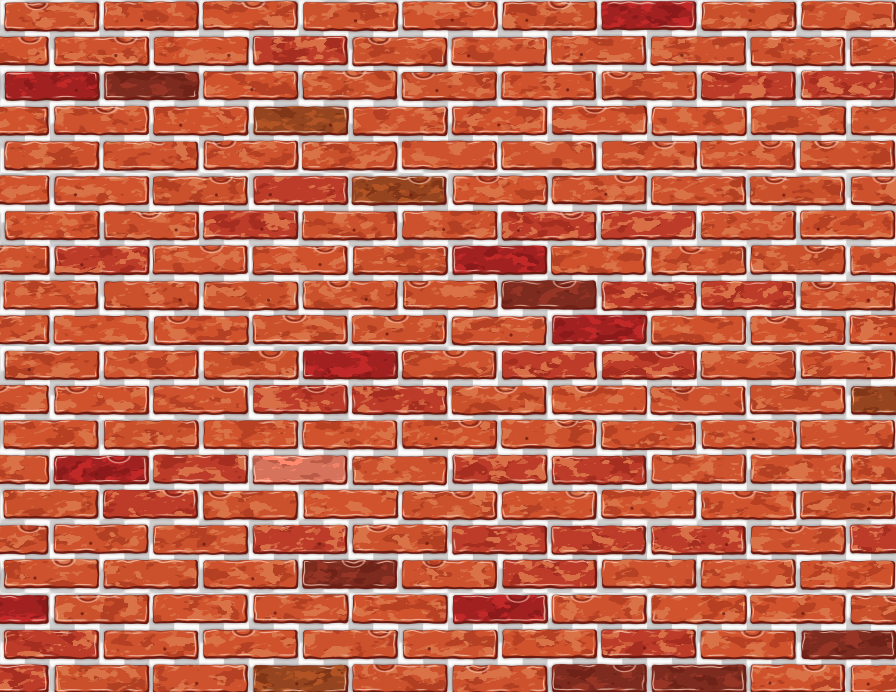
Write a Shadertoy shader that draws this texture.

```glsl
// Running-bond brick wall: glossy, posterized red bricks over a pale checkered ground.
// Each brick is a wobbly rounded box with a shaded rim, a broken highlight line,
// and noise patches; a hash per brick picks its tint, chips and pits.

const float COLUMNS = 9.0;
const float COURSES = 19.83;
const float BRICK_ASPECT = 2.85;               // cell width, in course heights
const vec2  GRID_SHIFT = vec2(-0.018, 0.035);
const vec2  HALF_SIZE = vec2(1.355, 0.412);    // brick half size, in course heights
const float CORNER = 0.09;
const vec2  CHECKS = vec2(36.0, 28.0);
const vec2  LIGHT_SHIFT = vec2(-0.022, 0.028);

const vec3 WHITE   = vec3(0.99, 0.985, 0.98);
const vec3 GREY    = vec3(0.81, 0.80, 0.80);
const vec3 CLAY    = vec3(0.78, 0.31, 0.17);
const vec3 OCHRE   = vec3(0.86, 0.46, 0.29);
const vec3 RED     = vec3(0.74, 0.23, 0.16);
const vec3 CRIMSON = vec3(0.63, 0.13, 0.13);
const vec3 MAROON  = vec3(0.49, 0.17, 0.12);
const vec3 BROWN   = vec3(0.58, 0.27, 0.12);
const vec3 PINK    = vec3(0.84, 0.45, 0.36);
const vec3 RIM     = vec3(0.42, 0.10, 0.07);
const vec3 GLINT   = vec3(0.97, 0.80, 0.72);

float hash(vec2 p) {
    vec3 q = fract(vec3(p.xyx) * 0.1031);
    q += dot(q, q.yzx + 33.33);
    return fract((q.x + q.y) * q.z);
}

vec2 gradient(vec2 cell) {
    float angle = 6.28319 * hash(cell);
    return vec2(cos(angle), sin(angle));
}

// Gradient noise, about -0.7 to 0.7
float noise(vec2 p) {
    vec2 i = floor(p), f = fract(p);
    vec2 u = f * f * f * (f * (f * 6.0 - 15.0) + 10.0);
    vec2 e = vec2(1.0, 0.0);
    float low  = mix(dot(gradient(i), f), dot(gradient(i + e), f - e), u.x);
    float high = mix(dot(gradient(i + e.yx), f - e.yx), dot(gradient(i + 1.0), f - 1.0), u.x);
    return mix(low, high, u.y);
}

float fbm(vec2 p) {
    return noise(p) + 0.5 * noise(p * 2.1 + 17.3) + 0.25 * noise(p * 4.3 + 41.7);
}

float roundBox(vec2 p, vec2 halfSize, float radius) {
    vec2 d = abs(p) - halfSize + radius;
    return length(max(d, 0.0)) + min(max(d.x, d.y), 0.0) - radius;
}

float inside(float d, float aa) { return 1.0 - smoothstep(-aa, aa, d); }

vec3 brickTint(float pick) {
    if (pick < 0.045) return MAROON;
    if (pick < 0.085) return CRIMSON;
    if (pick < 0.115) return BROWN;
    if (pick < 0.122) return PINK;
    return pick < 0.27 ? RED : mix(CLAY, CLAY * 1.05, pick);
}

vec3 brickFace(vec2 p, vec2 id, float aa) {
    vec2 seed = id * vec2(7.3, 11.9) + 50.0;
    float pick = hash(id + 3.0);
    vec3 tint = brickTint(pick);
    vec3 pale = pick < 0.122 ? tint * 1.2 : mix(tint, OCHRE, 0.9);

    // Flat-edged patches: pale blotches, deeper stains and slanted streaks
    float patches = fbm(p * vec2(1.5, 2.6) + seed);
    float stains = fbm(p * vec2(1.2, 2.2) + seed + 91.0);
    float streaks = noise(vec2(p.x + p.y, p.y - 0.35 * p.x) * vec2(2.2, 8.0) + seed);
    vec3 color = mix(tint, tint * vec3(0.88, 0.78, 0.78), smoothstep(0.16, 0.24, stains));
    color = mix(color, pale, smoothstep(0.2, 0.27, patches));
    color = mix(color, pale, 0.65 * smoothstep(0.2, 0.3, streaks) * step(-0.1, patches));

    // Pit and chipped upper edge on some bricks
    vec2 pit = vec2(1.8 * hash(id + 21.0) - 0.9, -0.12);
    color = mix(color, RIM, 0.8 * step(0.6, hash(id + 31.0)) * inside(length(p - pit) - 0.045, aa));
    vec2 chip = p - vec2(1.8 * hash(id + 41.0) - 0.9, HALF_SIZE.y);
    float arc = length(chip * vec2(0.65, 1.0)) - 0.15;
    float chipped = step(0.62, hash(id + 51.0));
    color = mix(color, RIM, 0.7 * chipped * inside(abs(arc) - 0.02, aa));
    return mix(color, GLINT, 0.65 * chipped * inside(abs(arc - 0.055) - 0.015, aa));
}

void mainImage(out vec4 fragColor, in vec2 fragCoord) {
    vec2 uv = fragCoord / iResolution.xy;
    float aa = 0.7 * COURSES / iResolution.y;

    // Checkered ground
    vec2 check = sin(3.14159 * uv * CHECKS);
    vec3 color = mix(WHITE, GREY, smoothstep(-0.08, 0.08, check.x * check.y));

    // Staggered cells, counted from the top
    vec2 grid = vec2(uv.x * COLUMNS, (1.0 - uv.y) * COURSES) + GRID_SHIFT;
    grid.x += 0.5 * mod(floor(grid.y), 2.0);
    vec2 id = floor(grid);
    vec2 p = (fract(grid) - 0.5) * vec2(BRICK_ASPECT, -1.0);
    p += 0.04 * (vec2(hash(id + 61.0), hash(id + 71.0)) - 0.5);

    // Uneven outline, shaded rim at lower right, inset highlight
    vec2 wobble = 0.028 * vec2(noise(p * 3.0 + id * 5.1), noise(p * 3.0 + id * 9.7 + 30.0));
    float body = roundBox(p + wobble, HALF_SIZE, CORNER);
    float face = roundBox(p + wobble * 2.0 - LIGHT_SHIFT, HALF_SIZE - 0.035, CORNER);
    vec3 brick = mix(RIM, brickFace(p, id, aa), inside(face, aa));
    float broken = smoothstep(-0.12, 0.2, noise(p * 1.7 + id * 6.3 + 12.0));
    float line = inside(abs(face + 0.045 + wobble.y) - 0.016, aa);
    brick = mix(brick, GLINT, 0.8 * broken * line);

    color *= 1.0 - 0.16 * inside(body - 0.035, 0.05);
    fragColor = vec4(mix(color, brick, inside(body, aa)), 1.0);
}
```
